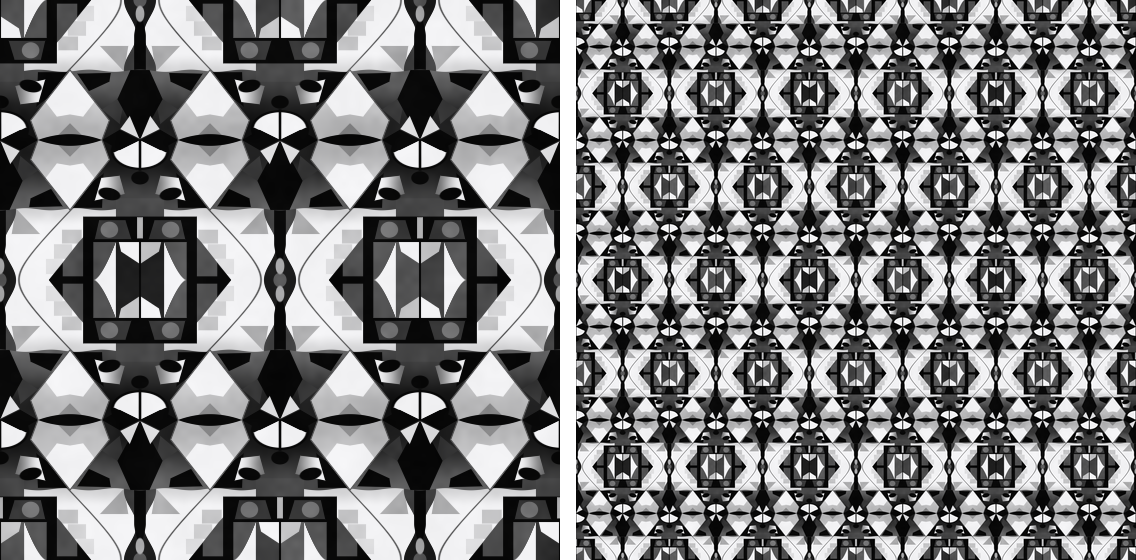
Left, the tile; right, the same tile 3 across and 3 down.
Reproduce this pattern procedurally as a three.js fragment shader.

```glsl
// Mirrored monochrome facets: framed boxes, masks, pale diamonds and dark columns, two across and two down.
// The canvas folds by reflection and half-turns into one square patch, where
// shapes are painted back to front; wrapping noise adds brushed tone.
#define SPAN 192.0     // side of the folded patch; the canvas is four spans
#define SOFT 0.9       // edge softness
#define LINE 0.8       // half width of thin lines
#define WHITE 0.95
#define PALE 0.77
#define MID 0.53
#define GREY 0.33
#define DARK 0.21
#define BLACK 0.03
#define WEAR 0.13      // strength of brushed variation

varying vec2 vUv;

float hash(vec2 p) { return fract(sin(dot(p, vec2(127.1, 311.7))) * 4375.5); }

// Value noise that wraps after n cells
float noise(vec2 uv, float n) {
  vec2 p = uv * n, i = floor(p), f = fract(p);
  f = f * f * (3.0 - 2.0 * f);
  vec2 a = mod(i, n), b = mod(i + 1.0, n);
  return mix(mix(hash(a), hash(vec2(b.x, a.y)), f.x),
             mix(hash(vec2(a.x, b.y)), hash(b), f.x), f.y);
}

// Signed distance to a line, positive on the right of a to b
float edge(vec2 p, vec2 a, vec2 b) {
  vec2 e = normalize(b - a);
  return dot(p - a, vec2(e.y, -e.x));
}

// Convex shapes, corners in either winding, negative inside
float tri(vec2 p, vec2 a, vec2 b, vec2 c) {
  float s = sign(edge(a, c, b));
  return max(max(s * edge(p, a, b), s * edge(p, b, c)), s * edge(p, c, a));
}
float quad(vec2 p, vec2 a, vec2 b, vec2 c, vec2 d) {
  float s = sign(edge(a, c, b));
  return max(max(s * edge(p, a, b), s * edge(p, b, c)),
             max(s * edge(p, c, d), s * edge(p, d, a)));
}
float oval(vec2 p, vec2 r) { return (length(p / r) - 1.0) * min(r.x, r.y); }
float rect(vec2 p, vec2 lo, vec2 hi) {
  vec2 d = abs(p - 0.5 * (lo + hi)) - 0.5 * (hi - lo);
  return max(d.x, d.y);
}
void ink(inout float c, float d, float tone) {
  c = mix(tone, c, smoothstep(-SOFT, SOFT, d));
}

// White field, its stepped shadows, and the waisted column on the right
void paintField(inout float c, vec2 p) {
  c -= 0.12 * smoothstep(72.0, 97.0, p.y);
  for (int i = 0; i < 3; i++) {
    float k = float(i);
    ink(c, rect(p, vec2(80.0 + 13.0 * k, 50.0 - 21.0 * k), vec2(107.0 + 11.0 * k, 69.0 - 20.0 * k)), 0.77 + 0.05 * k);
  }
  ink(c, tri(p, vec2(137, 63), vec2(176, 63), vec2(170, 98)), 0.67);
  ink(c, 0.7 * abs(p.x - 195.0 + length(vec2(p.y, 29))) - LINE, GREY);
  float w = SPAN - p.x;
  ink(c, w - 13.5 - 8.5 * cos(p.y * 0.066), p.y > 48.0 ? 0.25 : 0.1);
  ink(c, w - 8.0 + 5.0 * smoothstep(50.0, 20.0, p.y), BLACK);
  ink(c, oval(vec2(w, p.y), vec2(9, 10)), GREY);
  ink(c, oval(vec2(w, p.y - 19.0), vec2(6, 11)), 0.65);
}

// Dark upper band: facets beside the column, mask above the box
void paintMask(inout float c, vec2 p) {
  float rise = smoothstep(100.0, 170.0, p.y);
  float base = p.x < 0.5 * SPAN ? mix(0.27, 0.07, rise) : mix(0.38, 0.12, rise);
  ink(c, 97.0 + 1.5 * sin(p.x * 0.09) - p.y, base);
  ink(c, quad(p, vec2(106, 101), vec2(152, 100), vec2(150, 112), vec2(122, 125)), BLACK);
  ink(c, tri(p, vec2(140, 150), vec2(172, 128), vec2(164, 170)), DARK);
  ink(c, quad(p, vec2(200, 96), vec2(179, 96), vec2(161, 136), vec2(194, 196)), BLACK);
  ink(c, tri(p, vec2(165, 177), vec2(178, 159), vec2(191, 190)), 0.87);
  ink(c, quad(p, vec2(52, 99), vec2(92, 99), vec2(66, 134), vec2(50, 146)), BLACK);
  ink(c, rect(p, vec2(-9, 84), vec2(33, 112)), 0.28);
  ink(c, quad(p, vec2(21, 118), vec2(62, 109), vec2(53, 140), vec2(28, 143)), mix(0.45, 0.94, smoothstep(20.0, 55.0, p.x)));
  vec2 e = p - vec2(42, 118);
  ink(c, oval(vec2(e.x + 0.3 * e.y, e.y - 0.25 * e.x), vec2(16, 8.5)), BLACK);
  ink(c, oval(p - vec2(0, 140), vec2(12, 9)), BLACK);
  ink(c, oval(p - vec2(0, 177), vec2(40, 26)), BLACK);
  ink(c, max(oval(p - vec2(0, 177), vec2(36, 23)), 0.9 * (p.y - SPAN + 0.48 * p.x)), WHITE);
  ink(c, max(p.x - 1.8, 150.0 - p.y), BLACK);
}

// Pale diamond with a dark lens across its middle, and star points at both sides
void paintDiamond(inout float c, vec2 p) {
  vec2 m = vec2(abs(p.x - 0.5 * SPAN), p.y);
  float up = SPAN - p.y, w = min(p.x, SPAN - p.x);
  float d = quad(m, vec2(0, 96), vec2(54, 165), vec2(41, 200), vec2(-60, 200));
  ink(c, d, mix(0.82, 0.7, smoothstep(120.0, 185.0, p.y)));
  ink(c, quad(m, vec2(0, 96), vec2(34, 139), vec2(18, 160), vec2(-40, 150)), WHITE);
  ink(c, 0.7 * (m.x + up - 23.0), MID);
  ink(c, abs(d) - LINE, GREY);
  ink(c, up - 8.0 * (1.0 - m.x * m.x / 1936.0), BLACK);
  ink(c, up - min(0.5 * w, 0.58 * (52.0 - w)), BLACK);
}

// Framed box with side arrow; q keeps the unfolded side, id the repeat
void paintBox(inout float c, vec2 p, vec2 q, float id) {
  ink(c, quad(p, vec2(60, 78), vec2(84, 52), vec2(125, 0), vec2(60, -20)), 0.3);
  ink(c, tri(p, vec2(106, 23), vec2(125, 0), vec2(106, -23)), BLACK);
  ink(c, rect(p, vec2(70, -5), vec2(108, 5)), BLACK);
  ink(c, rect(p, vec2(-9, -9), vec2(78, 87)), BLACK);
  ink(c, quad(p, vec2(12, 56), vec2(62, 56), vec2(56, 82), vec2(20, 82)), DARK);
  ink(c, oval(p - vec2(42, 69), vec2(12, 11)), 0.45);
  ink(c, rect(p, vec2(30, -9), vec2(64, 52)), GREY);
  float curve = 52.0 * pow(max(0.0, 1.0 - (p.x - 33.0) / 30.0), 1.5);
  ink(c, max(0.6 * (p.y - curve), max(33.0 - p.x, p.x - 62.0)), WHITE);
  ink(c, rect(p, vec2(-9, -9), vec2(33, 52)), 0.1 + 0.26 * hash(vec2(id, sign(q.x) + 3.0)));
  ink(c, quad(p, vec2(-9, 16), vec2(26, 39), vec2(29, 52), vec2(-9, 52)), q.x * q.y > 0.0 ? PALE : WHITE);
  ink(c, p.x - 1.4, p.y < 87.0 ? BLACK : c);
  if (q.y > 0.0) ink(c, rect(p, vec2(-9, 57), vec2(4, 86)), 0.7);
}

void main() {
  // Fold the canvas into the patch
  vec2 q = vUv * 4.0 * SPAN - vec2(0, 2.0 * SPAN);
  float far = step(SPAN, abs(q.y));
  q += far * vec2(SPAN, -2.0 * SPAN * sign(q.y));
  float id = mod(floor(q.x / (2.0 * SPAN)), 2.0) + 2.0 * far;
  q.x = mod(q.x, 2.0 * SPAN) - SPAN;
  vec2 p = abs(q);

  float c = WHITE;
  paintField(c, p);
  paintMask(c, p);
  paintDiamond(c, p);
  paintBox(c, p, q, id);

  // Brushed tone, strongest in the greys
  float brush = 0.65 * noise(vUv, 18.0) + 0.35 * noise(vUv, 70.0) - 0.5;
  c += WEAR * brush * (0.12 + 3.2 * c * (1.0 - c));
  gl_FragColor = vec4(clamp(vec3(c, c, c + 0.008 * c), 0.0, 1.0), 1.0);
}
```
